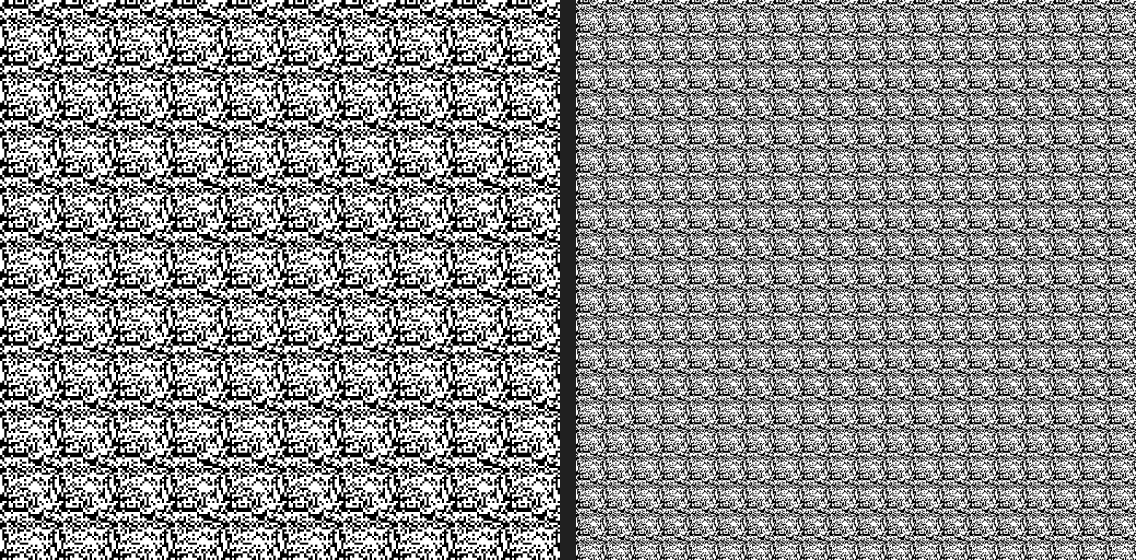
Left, the tile; right, the same tile 2 across and 2 down.
Write a Shadertoy shader that draws this pattern.

```glsl
const float REPEATS = 10.0;      // tiles across and down
const float GRID = 256.0;        // square dots across the canvas
const float TILE_DOTS = 26.0;    // dots stored per tile
const int SAMPLES = 3;           // antialiasing samples per axis
const vec3 PAPER = vec3(1.0);
const vec3 INK = vec3(0.0);

float hash(vec2 p) {
    vec3 q = fract(p.xyx * vec3(0.1031, 0.1030, 0.0973));
    q += dot(q, q.yzx + 33.33);
    return fract((q.x + q.y) * q.z);
}

float wrappedHash(vec2 dot2, float period) {
    return hash(mod(dot2, period) + 7.0);
}

// Threshold noise that keeps neighbouring dots apart
float ditherThreshold(vec2 c, float period) {
    float around = wrappedHash(c + vec2(1, 0), period)
                 + wrappedHash(c - vec2(1, 0), period)
                 + wrappedHash(c + vec2(0, 1), period)
                 + wrappedHash(c - vec2(0, 1), period);
    return 0.3 + wrappedHash(c, period) - 0.15 * around;
}

// Shortest offset between two points of the repeating tile
vec2 wrapOffset(vec2 d) {
    return d - round(d);
}

// Soft stroke from a to b, wrapped at the tile edges
float stroke(vec2 p, vec2 a, vec2 b, float width) {
    vec2 halfAxis = 0.5 * (b - a);
    vec2 q = wrapOffset(p - 0.5 * (a + b));
    float along = clamp(dot(q, halfAxis) / dot(halfAxis, halfAxis), -1.0, 1.0);
    return 1.0 - smoothstep(0.5 * width, 1.5 * width, length(q - along * halfAxis));
}

float ring(vec2 p, vec2 center, float radius, float width) {
    float d = abs(length(wrapOffset(p - center)) - radius);
    return 1.0 - smoothstep(0.5 * width, 1.5 * width, d);
}

float blob(vec2 p, vec2 center, vec2 size) {
    vec2 q = wrapOffset(p - center) / size;
    return exp(-dot(q, q));
}

// Share of ink at a point of the tile
float inkDensity(vec2 p) {
    // Heavy bar and the ragged diagonal leading away from it
    float dark = stroke(p, vec2(0.07, 0.90), vec2(0.49, 0.87), 0.034);
    dark = max(dark, 0.75 * stroke(p, vec2(0.57, 0.81), vec2(1.03, 0.64), 0.034));

    // Two bent upright strands
    dark = max(dark, 0.70 * stroke(p, vec2(1.03, 0.64), vec2(0.93, 0.51), 0.036));
    dark = max(dark, 0.60 * stroke(p, vec2(0.93, 0.51), vec2(0.97, 0.24), 0.036));
    dark = max(dark, 0.75 * stroke(p, vec2(0.06, 0.60), vec2(0.09, 0.28), 0.024));
    dark = max(dark, 0.75 * stroke(p, vec2(0.09, 0.28), vec2(0.14, -0.09), 0.026));

    // Small loops
    dark = max(dark, 0.55 * ring(p, vec2(0.27, 0.58), 0.065, 0.022));
    dark = max(dark, 0.45 * ring(p, vec2(0.22, 0.14), 0.075, 0.022));

    // Bare streaks beside the strokes and open patches inside
    float light = stroke(p, vec2(0.10, 0.80), vec2(0.48, 0.76), 0.022);
    light = max(light, 0.9 * stroke(p, vec2(0.02, 0.50), vec2(0.04, 0.12), 0.018));
    light = max(light, blob(p, vec2(0.62, 0.32), vec2(0.13, 0.07)));
    light = max(light, 0.6 * blob(p, vec2(0.42, 0.42), vec2(0.10, 0.08)));

    return 0.39 + 0.60 * dark - 0.32 * light * (1.0 - dark);
}

// Resampling the tile on the canvas grid varies the repeats slightly
float inkDot(vec2 uv) {
    vec2 canvasDot = mod(floor(uv * GRID), GRID) + 0.5;
    vec2 tileDot = floor(canvasDot * REPEATS * TILE_DOTS / GRID);
    tileDot = mod(tileDot, TILE_DOTS);
    float density = inkDensity((tileDot + 0.5) / TILE_DOTS);
    return step(ditherThreshold(tileDot, TILE_DOTS), density);
}

void mainImage(out vec4 fragColor, in vec2 fragCoord) {
    // Average subpixel samples to smooth the dot edges
    float ink = 0.0;
    for (int y = 0; y < SAMPLES; y++) {
        for (int x = 0; x < SAMPLES; x++) {
            vec2 shift = (vec2(x, y) + 0.5) / float(SAMPLES) - 0.5;
            ink += inkDot((fragCoord + shift) / iResolution.xy);
        }
    }
    ink /= float(SAMPLES * SAMPLES);
    fragColor = vec4(mix(PAPER, INK, ink), 1.0);
}
```
